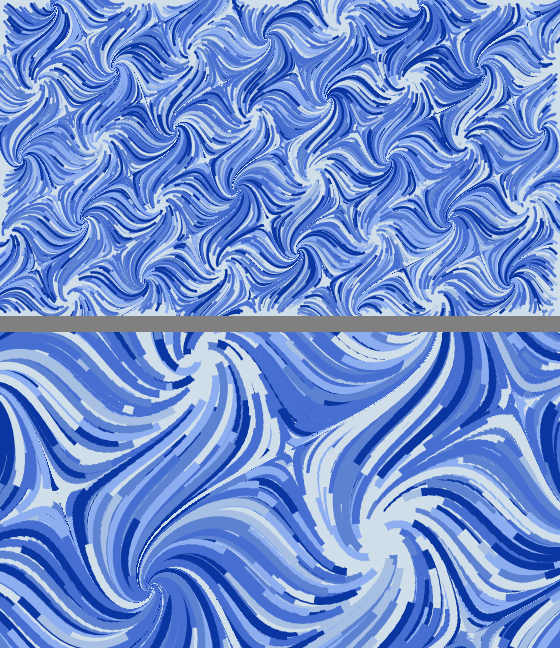
Top, the full canvas; bottom, a detail of the centre.
Reproduce this pattern procedurally as a WebGL 1 fragment shader.

```glsl
precision highp float;
// Dense overlapping brush strokes following a skewed lattice of swirls and saddles.

uniform vec2 u_resolution;

const float STEP = 0.11;      // time per tracing step
const float STEPS = 30.0;     // steps in the life of one stroke
const float CELL = 0.16;      // spacing of stroke seeds
const vec3 PAPER = vec3(0.81, 0.87, 0.91);

vec3 hash(vec2 cell) {
  vec3 q = fract(cell.xyx * vec3(0.1031, 0.1030, 0.0973));
  q += dot(q, q.yxz + 33.33);
  return fract((q.xxy + q.yzz) * q.zyx);
}

vec2 flow(vec2 p) {
  return vec2(cos(p.x - p.y), sin(1.5 * (p.x + p.y)));
}

float divergence(vec2 p) {
  return 1.5 * cos(1.5 * (p.x + p.y)) - sin(p.x - p.y);
}

vec3 strokeColor(float pick) {
  if (pick < 0.29) return vec3(0.28, 0.43, 0.82);
  if (pick < 0.49) return vec3(0.55, 0.68, 0.94);
  if (pick < 0.63) return vec3(0.36, 0.51, 0.82);
  if (pick < 0.80) return vec3(0.04, 0.21, 0.63);
  if (pick < 0.87) return vec3(0.65, 0.75, 0.89);
  return PAPER;
}

void main() {
  // The canvas is 19.2 units wide, measured down from the top left.
  float pixel = 19.2 / u_resolution.x;
  vec2 size = u_resolution * pixel;
  vec2 p = vec2(gl_FragCoord.x, u_resolution.y - gl_FragCoord.y) * pixel;

  float localSpeed = max(length(flow(p)), 0.0001);
  float growth = 0.0;
  vec3 top = PAPER;
  vec3 under = PAPER;
  float topRank = -1.0;
  float underRank = -1.0;
  float topCover = 0.0;

  // Trace upstream, collecting the seeds whose strokes reach this point.
  for (float i = 0.0; i < STEPS; i++) {
    vec2 velocity = flow(p);
    float speed = max(length(velocity), 0.0001);
    vec2 dir = velocity / speed;
    // How far neighbouring streamlines spread between the seed and here.
    float spread = exp(growth) * speed / localSpeed;

    for (float j = 0.0; j < 9.0; j++) {
      vec2 cell = floor(p / CELL) + vec2(mod(j, 3.0), floor(j / 3.0)) - 1.0;
      vec3 random = hash(cell);
      vec2 seed = (cell + random.xy) * CELL;
      vec2 offset = p - seed;
      float lag = dot(offset, dir) / speed;
      float across = abs(dot(offset, vec2(-dir.y, dir.x)));
      vec2 border = min(seed, size - seed);
      if (abs(lag) > 0.6 * STEP || across > 0.8 * CELL) continue;
      if (min(border.x, border.y) < 0.08) continue;

      // Constant width, with softened sides and ends.
      float age = i * STEP + lag;
      float cover = clamp((0.044 - across * spread) / pixel + 0.5, 0.0, 1.0);
      cover *= clamp(age * localSpeed / pixel + 0.5, 0.0, 1.0);
      cover *= clamp((STEPS * STEP - age) * localSpeed / pixel, 0.0, 1.0);
      if (cover <= 0.0) continue;

      // Keep the uppermost stroke and what shows beneath its edge.
      float rank = random.z;
      vec3 color = strokeColor(fract(rank * 157.0));
      if (rank == topRank) {
        topCover = max(topCover, cover);
      } else if (rank > topRank) {
        under = mix(under, top, topCover);
        if (topCover > 0.5) underRank = topRank;
        top = color;
        topRank = rank;
        topCover = cover;
      } else if (rank > underRank) {
        under = mix(under, color, cover);
        if (cover > 0.5) underRank = rank;
      }
    }

    vec2 middle = p - 0.5 * STEP * velocity;
    p -= STEP * flow(middle);
    growth += STEP * divergence(middle);
  }

  gl_FragColor = vec4(mix(under, top, topCover), 1.0);
}
```
